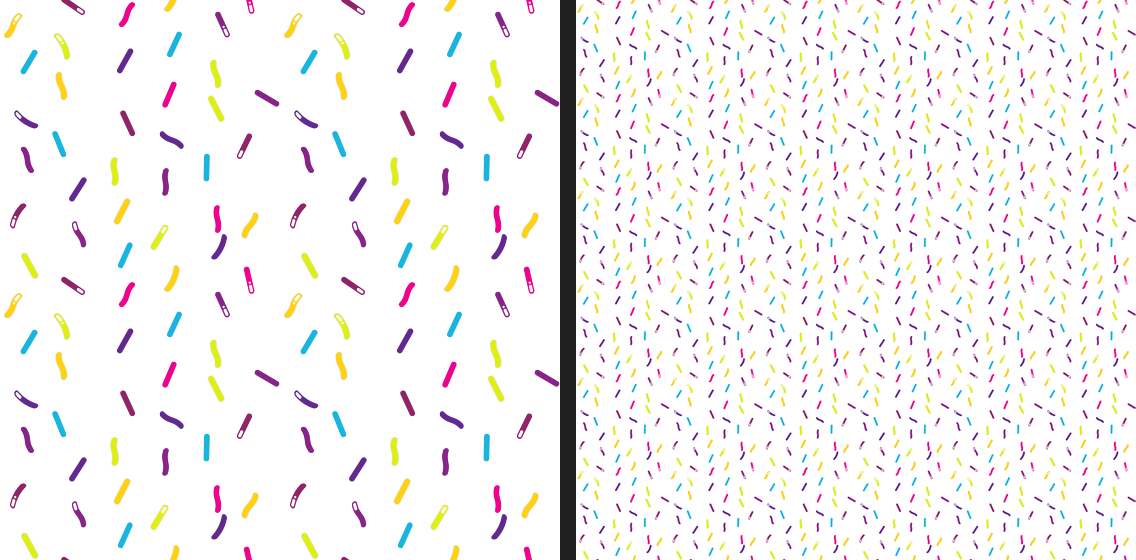
Left, the tile; right, the same tile 3 across and 3 down.
This pattern is drawn by a three.js fragment shader. Its source:

```glsl
// Rounded candy sprinkles scattered on white, in a tile repeated twice across and up.
// Each cell of a staggered, wrapped grid holds one capsule with hashed position,
// lean, bend and gloss; the colours are dealt out in fixed shares.
varying vec2 vUv;

const float REPEATS = 2.0;        // tiles across and up
const float CELLS = 6.0;          // cells per tile side (even, so the stagger wraps)
const float EMPTY_EVERY = 18.0;   // one cell in this many stays bare
const float EMPTY_SLOT = 11.0;
const vec2 JITTER = vec2(0.54, 0.40);
// Lengths below are in cells.
const float HALF_LENGTH = 0.235;
const float RADIUS = 0.061;
const float EDGE = 0.013;         // half width of the smoothed edge
const float RIM = 0.014;          // faint outline of the pale sprinkles
const float ARC = 0.6;
const float WAVE = 0.016;
const float GLOSS_SHARE = 0.4;
const float GLOSS_RADIUS = 0.032;
const float DOT_RADIUS = 0.024;
const float PALE_COUNT = 12.0;    // ranks below this are lime or yellow

const vec3 PAPER = vec3(1.0);
const vec3 RIM_GREY = vec3(0.80, 0.81, 0.76);
const vec3 LIME = vec3(0.87, 0.94, 0.05);
const vec3 YELLOW = vec3(1.00, 0.82, 0.06);
const vec3 CYAN = vec3(0.10, 0.71, 0.87);
const vec3 PINK = vec3(0.93, 0.01, 0.55);
const vec3 VIOLET = vec3(0.39, 0.16, 0.56);
const vec3 PURPLE = vec3(0.53, 0.14, 0.53);
const vec3 PLUM = vec3(0.56, 0.14, 0.42);

float hash(vec2 cell, float salt) {
  return fract(sin(dot(cell, vec2(127.1, 311.7)) + salt * 74.7) * 43758.5453);
}

float cover(float d) {
  return 1.0 - smoothstep(-EDGE, EDGE, d);
}

// Distance to an upright capsule whose axis runs from y = low to y = high
float capsule(vec2 q, float low, float high, float radius) {
  return length(vec2(q.x, q.y - clamp(q.y, low, high))) - radius;
}

// Colour shares out of 36 ranks
vec3 candyColour(float rank) {
  if (rank < 7.0) return LIME;
  if (rank < PALE_COUNT) return YELLOW;
  if (rank < 17.0) return CYAN;
  if (rank < 21.0) return PINK;
  if (rank < 27.0) return VIOLET;
  if (rank < 32.0) return PURPLE;
  return PLUM;
}

// Angle from vertical: right lean, left lean, upright or nearly lying
float leanAngle(float pick, float vary) {
  if (pick < 0.45) return mix(0.40, 0.58, vary);
  if (pick < 0.80) return mix(-0.50, -0.18, vary);
  if (pick < 0.86) return mix(-0.05, 0.05, vary);
  return mix(-1.05, -0.95, vary);
}

// Bend the local axis into a straight bar, an arc or a slight S
vec2 bend(vec2 q, float pick, float side) {
  if (pick > 0.75) q.x += side * WAVE * sin(q.y * 13.0);
  else if (pick > 0.5) q.x += side * ARC * (q.y * q.y - 0.02);
  return q;
}

vec3 drawSprinkle(vec3 under, vec2 offset, vec2 id) {
  float index = id.x + CELLS * id.y;
  if (mod(index, EMPTY_EVERY) == EMPTY_SLOT) return under;
  float rank = mod(index * 23.0 + 4.0, CELLS * CELLS);

  // Local frame
  offset -= (vec2(hash(id, 1.0), hash(id, 2.0)) - 0.5) * JITTER;
  float angle = leanAngle(hash(id, 3.0), hash(id, 4.0));
  vec2 up = vec2(sin(angle), cos(angle));
  vec2 q = vec2(dot(offset, vec2(up.y, -up.x)), dot(offset, up));
  q = bend(q, hash(id, 5.0), hash(id, 6.0) < 0.5 ? -1.0 : 1.0);

  // Body with a thin grey rim on pale colours
  float body = capsule(q, -HALF_LENGTH, HALF_LENGTH, RADIUS);
  if (rank < PALE_COUNT) under = mix(under, RIM_GREY, 0.6 * cover(body - RIM));
  vec3 colour = mix(under, candyColour(rank), cover(body));

  // White gloss near one end, sometimes trailed by a dot
  if (hash(id, 7.0) < GLOSS_SHARE) {
    if (hash(id, 8.0) < 0.25) q.y = -q.y;
    float gloss = capsule(q, HALF_LENGTH - 0.10, HALF_LENGTH - 0.005, GLOSS_RADIUS);
    float trail = length(q - vec2(0.0, HALF_LENGTH - 0.18)) - DOT_RADIUS;
    if (hash(id, 9.0) < 0.6) gloss = min(gloss, trail);
    colour = mix(colour, PAPER, cover(gloss));
  }
  return colour;
}

void main() {
  vec2 p = vUv * REPEATS * CELLS;
  vec3 colour = PAPER;

  // Visit the surrounding cells; odd columns sit half a cell higher
  for (int i = -1; i <= 1; i++) {
    float column = floor(p.x) + float(i);
    float stagger = 0.5 * mod(column, 2.0);
    for (int j = -1; j <= 1; j++) {
      vec2 cell = vec2(column, floor(p.y - stagger) + float(j));
      vec2 centre = cell + vec2(0.5, 0.5 + stagger);
      colour = drawSprinkle(colour, p - centre, mod(cell, CELLS));
    }
  }
  gl_FragColor = vec4(colour, 1.0);
}
```
